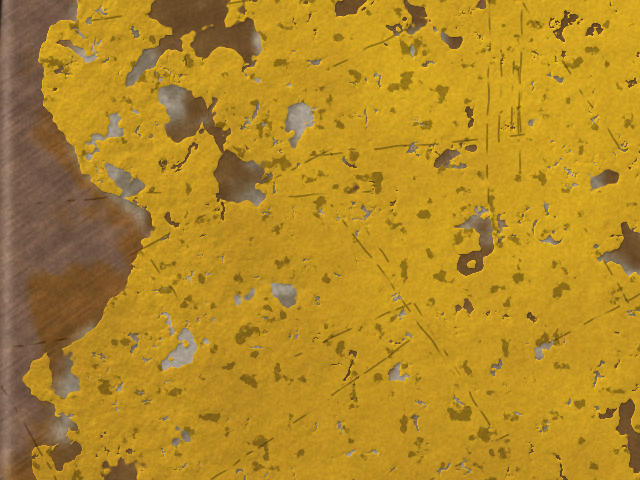
Give the GLSL for this texture, as a Shadertoy shader.

```glsl
// Worn yellow paint on rusty sheet metal: a bare strip on the left, ragged
// chips at three sizes, scratches and a bumpy coat. A signed wear field
// (negative on bare metal) drives the colours, the rims and the shadows.

float hash(vec2 p) {
    vec3 q = fract(p.xyx * 0.1031);
    q += dot(q, q.yzx + 33.33);
    return fract((q.x + q.y) * q.z);
}

float noise(vec2 p) {
    vec2 i = floor(p), f = fract(p);
    f = f * f * (3.0 - 2.0 * f);
    return mix(mix(hash(i), hash(i + vec2(1, 0)), f.x),
               mix(hash(i + vec2(0, 1)), hash(i + vec2(1, 1)), f.x), f.y);
}

float fbm(vec2 p) {
    float sum = 0.0, amp = 0.54;
    for (int i = 0; i < 4; i++) {
        sum += amp * noise(p);
        p = mat2(1.6, 1.2, -1.2, 1.6) * p + 17.3;
        amp *= 0.5;
    }
    return sum;
}

vec2 turn(vec2 p, float a) {
    return vec2(cos(a) * p.x + sin(a) * p.y, cos(a) * p.y - sin(a) * p.x);
}

// Distance to warped ellipses scattered one per cell
float chips(vec2 p, float cell, float share, float size) {
    vec2 q = p / cell + floor(cell * 900.0);
    q += 1.1 * (vec2(fbm(q * 2.7), fbm(q * 2.7 + 41.0)) - 0.5);
    vec2 home = floor(q);
    float density = share * mix(1.35, 0.8, smoothstep(0.3, 0.9, p.x));
    float d = 1.0;
    for (int y = -1; y <= 1; y++)
    for (int x = -1; x <= 1; x++) {
        vec2 id = home + vec2(x, y);
        if (hash(id + 5.0) > density) continue;
        vec2 centre = id + 0.2 + 0.6 * vec2(hash(id + 11.0), hash(id + 23.0));
        vec2 r = turn(q - centre, -1.1 + 2.2 * (hash(id + 37.0) - 0.5));
        vec2 radii = size * mix(0.55, 1.25, hash(id + 53.0))
                   * vec2(1.0, mix(0.4, 0.85, hash(id + 71.0)));
        d = min(d, (length(r / radii) - 1.0) * radii.y);
    }
    return d * cell;
}

// Right border of the bare strip
float stripEdge(float y) {
    return 0.09 + 0.05 * y + 0.2 * exp(-pow(abs(y - 0.47) / 0.14, 2.0));
}

float wear(vec2 p) {
    float strip = p.x - stripEdge(p.y) + 0.2 * (fbm(p * 9.0) - 0.5);
    float limit = mix(0.61, 0.8, smoothstep(0.3, 0.8, p.x)) + 0.05 * (1.0 - p.y);
    float flakes = (limit - fbm(p * 8.0 + 60.0)) * 0.12;
    float d = min(strip, flakes);
    d = min(d, chips(p, 0.21, 0.38, 0.2));
    d = min(d, chips(p, 0.1, 0.45, 0.14));
    d = min(d, chips(p, 0.045, 0.28, 0.13));
    return d + 0.005 * (noise(p * 95.0) - 0.5);
}

// Broken thin lines in a few shared directions
float scratches(vec2 p, float pixel) {
    float mask = 0.0;
    for (int i = 0; i < 22; i++) {
        vec2 id = vec2(i, 3 * i + 7);
        int family = i % 4;
        float angle = family == 0 ? 0.55 : family == 1 ? -0.95 : family == 2 ? 0.07 : 1.56;
        vec2 centre = vec2(1.33 * hash(id), hash(id + 19.0));
        if (family == 3) centre = vec2(0.95 + 0.18 * hash(id), 0.8);
        vec2 q = turn(p - centre, angle + 0.25 * (hash(id + 31.0) - 0.5) * float(family != 3));
        q.y += 0.006 * (noise(vec2(q.x * 25.0, id.x)) - 0.5);
        float reach = mix(0.06, 0.3, hash(id + 43.0));
        float d = abs(q.y) + max(abs(q.x) - reach, 0.0);
        float broken = smoothstep(0.3, 0.65, noise(vec2(q.x * 60.0, id.y)));
        mask = max(mask, broken * (1.0 - smoothstep(0.0005, 0.0012 + pixel, d)));
    }
    return mask;
}

void mainImage(out vec4 fragColor, in vec2 fragCoord) {
    vec2 p = fragCoord / iResolution.y;
    float pixel = 1.0 / iResolution.y;
    vec2 toLight = vec2(-0.0018, 0.0026);
    float d = wear(p);
    float slope = clamp((wear(p + toLight) - d) / length(toLight), -1.0, 1.0);
    float grain = noise(p * 240.0) - 0.5;
    float lines = scratches(p, pixel);

    // Yellow coat, brighter to the upper right, with bumps and pits
    float tone = 0.17 + 0.3 * p.x + 0.42 * p.y + 0.7 * (fbm(p * 6.0 + 3.0) - 0.5);
    vec3 paint = mix(vec3(0.67, 0.495, 0.135), vec3(0.83, 0.655, 0.135), clamp(tone, 0.0, 1.0));
    float bumps = fbm(p * 32.0) - fbm((p + toLight) * 32.0);
    paint *= 1.0 + mix(0.85, 0.4, smoothstep(0.2, 0.8, p.x)) * bumps + 0.09 * grain;
    paint *= 1.0 - 0.3 * smoothstep(0.67, 0.76, fbm(p * 38.0 + 8.0));
    paint *= 1.0 - 0.32 * lines;
    paint *= 1.0 + (0.05 - 0.2 * slope) * exp(-max(d, 0.0) / 0.004);

    // Chip floors: brown rust or grey primer
    float mottle = fbm(p * 22.0 + 90.0);
    float grey = smoothstep(0.47, 0.6, fbm(p * 5.0 + 30.0) + 0.16 * (0.8 - p.x));
    vec3 rust = mix(vec3(0.36, 0.25, 0.13), vec3(0.5, 0.37, 0.21), mottle);
    vec3 primer = mix(vec3(0.5, 0.45, 0.37), vec3(0.67, 0.63, 0.57), smoothstep(0.3, 0.75, mottle));
    vec3 bare = mix(rust, primer, grey);

    // Strip: brushed brown metal, rustier toward the paint
    float edge = stripEdge(p.y);
    float brushed = noise(turn(p, 0.6) * vec2(18.0, 190.0)) - 0.5;
    float rusty = smoothstep(0.42, 0.62, fbm(p * 8.0 + 12.0) + 0.25 * (p.x / edge - 0.6));
    vec3 metal = mix(vec3(0.45, 0.345, 0.275), vec3(0.46, 0.31, 0.15), rusty);
    metal *= 0.82 + 0.36 * mottle + 0.16 * brushed;
    metal += 0.12 * exp(-pow((p.x - 0.014) / 0.012, 2.0)) - 0.1 * lines;
    metal *= mix(0.3, 1.0, smoothstep(0.0, 0.008, p.x + 0.06 * (1.0 - p.y)));
    bare = mix(metal, bare, smoothstep(-0.02, 0.05, p.x - edge));
    bare *= 1.0 + 0.14 * grain - 0.3 * max(slope, 0.0) * exp(min(d, 0.0) / 0.004);

    float coat = smoothstep(-0.6 * pixel, 0.6 * pixel, d);
    fragColor = vec4(clamp(mix(bare, paint, coat), 0.0, 1.0), 1.0);
}
```
